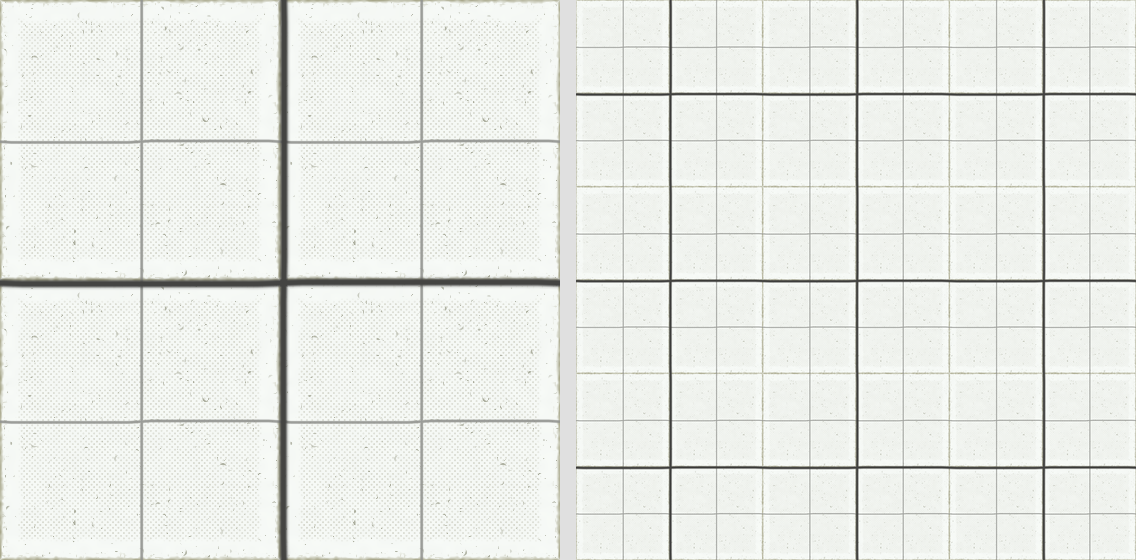
Left, the tile; right, the same tile 3 across and 3 down.
This texture is drawn by a Shadertoy shader. Its source:

```glsl
// Worn white ceramic tiles, two by two, with halftone dots, scored quarters and a dark grout cross.
const float TILES = 2.0;                          // tiles across and down
const float DOT_COUNT = 52.0;                     // dot pitches per tile
const vec2 DOT_CENTER = vec2(0.498, 0.499);       // tile units
const float DOT_EXTENT = 0.432;
const vec2 SCORE_POS = vec2(0.506, 0.494);        // tile units
const float SCORE_HALF = 0.0048;
const float SCORE_STEP = 0.0026;
const vec2 GROUT_POS = vec2(0.5068, 0.4945);      // canvas units
const float GROUT_HALF = 0.0057;
const float GROUT_STEP = 0.0014;
const float WEAR_WIDTH = 0.013;
const int SPECK_LAYERS = 3;

const vec3 GLAZE = vec3(0.963, 0.975, 0.962);
const vec3 DOT_COLOR = vec3(0.855, 0.862, 0.825);
const vec3 SCORE_COLOR = vec3(0.57, 0.575, 0.56);
const vec3 GROUT_COLOR = vec3(0.265, 0.265, 0.26);
const vec3 WEAR_COLOR = vec3(0.64, 0.635, 0.52);
const vec3 SPECK_COLOR = vec3(0.56, 0.57, 0.49);
const float TAU = 6.2831853;

float hash(vec2 p) {
    vec3 q = fract(vec3(p.xyx) * 0.1031);
    q += dot(q, q.yzx + 33.33);
    return fract((q.x + q.y) * q.z);
}

// Value noise on the unit square that wraps after a whole number of cells
float wrapNoise(vec2 p, float cells) {
    p *= cells;
    vec2 i = floor(p), f = fract(p);
    f = f * f * (3.0 - 2.0 * f);
    vec2 a = mod(i, cells), b = mod(i + 1.0, cells);
    return mix(mix(hash(a), hash(vec2(b.x, a.y)), f.x),
               mix(hash(vec2(a.x, b.y)), hash(b), f.x), f.y);
}

// Soft-edged line: 1 on the axis, 0 beyond the half width plus softness
float line(float d, float halfWidth, float soft) {
    return 1.0 - smoothstep(halfWidth - soft, halfWidth + soft, abs(d));
}

// Periodic step with softened flanks, from -1 to 1
float softStep(float x) {
    return clamp(4.0 * sin(TAU * x), -1.0, 1.0);
}

// Staggered dots, fading out toward the rim of the tile
float halftone(vec2 t) {
    vec2 wave = cos(TAU * DOT_COUNT * t);
    float dots = smoothstep(0.0, 0.85, wave.x * wave.y);
    vec2 d = abs(t - DOT_CENTER);
    float rim = max(d.x, d.y) + 0.016 * (wrapNoise(t, 40.0) - 0.5);
    float strength = 0.65 + 0.5 * wrapNoise(t + 0.37, 24.0);
    return dots * strength * (1.0 - smoothstep(DOT_EXTENT - 0.018, DOT_EXTENT + 0.006, rim));
}

// Scattered chips and short scratches, one at most per cell
float specks(vec2 t) {
    float sum = 0.0;
    for (int k = 0; k < SPECK_LAYERS; k++) {
        float cells = 13.0 + 8.0 * float(k);
        vec2 id = floor(t * cells) + 57.0 * float(k + 1);
        vec2 center = 0.25 + 0.5 * vec2(hash(id + 3.1), hash(id + 7.7));
        vec2 p = fract(t * cells) - center;
        float angle = TAU * hash(id + 11.3);
        p = mat2(cos(angle), -sin(angle), sin(angle), cos(angle)) * p;
        p.y += 2.5 * p.x * p.x;
        vec2 size = vec2(0.06 + 0.14 * hash(id + 17.9), 0.055);
        float present = step(0.74, hash(id + 23.5)) * (0.3 + 0.7 * hash(id + 29.2));
        sum += present * (1.0 - smoothstep(0.35, 1.15, length(p / size)));
    }
    return min(sum, 1.0);
}

// Ragged olive fringe along the tile border
float borderWear(vec2 t) {
    vec2 d = min(t, 1.0 - t);
    float edge = min(d.x, d.y);
    float ragged = 0.35 + 0.5 * wrapNoise(t, 9.0) + 0.8 * wrapNoise(t, 90.0);
    float fringe = 1.0 - smoothstep(0.0, WEAR_WIDTH * ragged, edge);
    float crumbs = smoothstep(0.72, 0.95, wrapNoise(t, 128.0)) * (1.0 - smoothstep(0.01, 0.035, edge));
    return max(fringe * (0.55 + 0.45 * wrapNoise(t, 60.0)), 0.3 * crumbs);
}

void mainImage(out vec4 fragColor, in vec2 fragCoord) {
    vec2 uv = fragCoord / iResolution.xy;
    vec2 tile = fract(uv * TILES);
    float pixel = 1.0 / min(iResolution.x, iResolution.y);

    // Glaze, dots and wear
    vec3 color = GLAZE + 0.012 * (wrapNoise(tile, 30.0) - 0.5);
    color = mix(color, DOT_COLOR, halftone(tile));
    color = mix(color, SPECK_COLOR, 0.75 * specks(tile));
    color = mix(color, WEAR_COLOR, borderWear(tile));

    // Thin scored lines quartering each tile
    vec2 score = tile - SCORE_POS;
    score.y += SCORE_STEP * softStep(tile.x);
    float scoreSoft = max(0.0032, pixel * TILES * 0.7);
    float scored = max(line(score.x, SCORE_HALF, scoreSoft), line(score.y, SCORE_HALF, scoreSoft));
    color = mix(color, SCORE_COLOR, 0.9 * scored);

    // Dark grout cross with a faint shadow and a knot at the junction
    vec2 grout = uv - GROUT_POS;
    grout.y += GROUT_STEP * softStep(uv.x);
    grout.x += 0.5 * GROUT_STEP * softStep(uv.y);
    float groutSoft = max(0.0032, pixel * 0.7);
    float nearest = min(min(abs(grout.x), abs(grout.y)), length(grout) - 0.004);
    color *= 1.0 - 0.14 * (1.0 - smoothstep(GROUT_HALF, GROUT_HALF + 0.007, nearest));
    color = mix(color, GROUT_COLOR, line(max(nearest, 0.0), GROUT_HALF, groutSoft));

    fragColor = vec4(color, 1.0);
}
```
